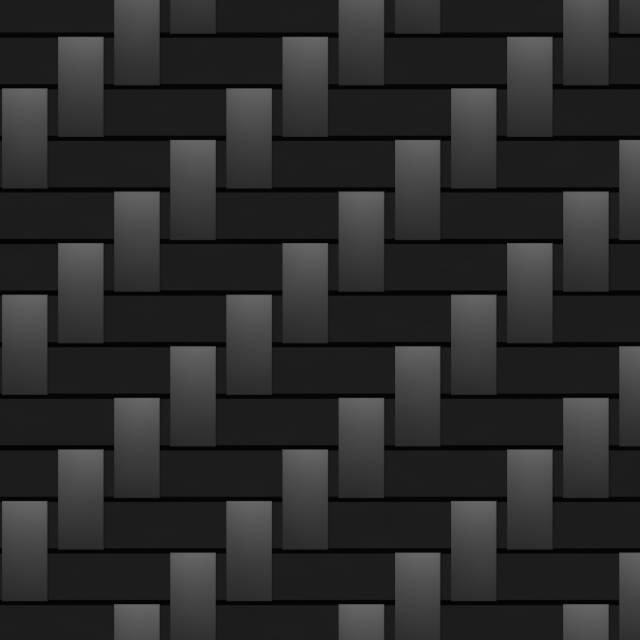
Write a Shadertoy shader that draws this pattern.

```glsl
// Dark twill weave: flat black horizontal bands crossed by satin grey vertical straps.
// Each strap spans two rows of a four-row cycle, stepping one row per column;
// box distances shape the straps, and gradient noise adds faint wear.

vec2 hashGradient(vec2 cell) {
    vec2 h = vec2(dot(cell, vec2(127.1, 311.7)), dot(cell, vec2(269.5, 183.3)));
    return fract(sin(h) * 43758.5) * 2.0 - 1.0;
}

float gradientNoise(vec2 p) {
    vec2 i = floor(p), f = fract(p);
    vec2 w = f * f * f * (f * (f * 6.0 - 15.0) + 10.0);
    vec2 e = vec2(0.0, 1.0);
    float low = mix(dot(hashGradient(i), f),
                    dot(hashGradient(i + e.yx), f - e.yx), w.x);
    float high = mix(dot(hashGradient(i + e.xy), f - e.xy),
                     dot(hashGradient(i + e.yy), f - e.yy), w.x);
    return mix(low, high, w.y);
}

float boxDistance(vec2 p, vec2 halfSize) {
    vec2 q = abs(p) - halfSize;
    return length(max(q, 0.0)) + min(max(q.x, q.y), 0.0);
}

// Satin falloff down the strap, with a slight diagonal tilt and a soft central sheen.
float strapShade(vec2 uv, vec2 id) {
    float t = clamp(uv.y + 0.07 * (0.5 - uv.x), 0.0, 1.0);
    float shade = 0.395 - 0.32 * t + 0.095 * t * t;
    float sheen = 1.0 - pow(abs(uv.x * 2.0 - 1.0), 2.0);
    shade += 0.025 * (sheen - 0.6) * (1.0 - t);
    return shade + 0.012 * gradientNoise(uv * vec2(1.5, 2.5) + id * 7.3);
}

void mainImage(out vec4 fragColor, in vec2 fragCoord) {
    vec2 p = fragCoord / iResolution.y;
    p.y = 1.0 - p.y;
    float soft = max(0.7 / iResolution.y, 0.0009);

    // Weave grid, with rows counted downward
    vec2 repeats = vec2(11.403, 12.407);
    vec2 grid = p * repeats - vec2(0.03, 0.711);
    float column = floor(grid.x);
    float stepped = grid.y - 1.0 + column;
    vec2 local = vec2(fract(grid.x), mod(stepped, 4.0));

    // Strap distance in canvas units, including the next strap in the cycle
    vec2 strapSize = vec2(0.817, 1.945);
    vec2 offset = local - strapSize * 0.5;
    offset.y -= 4.0 * floor(offset.y / 4.0 + 0.5);
    float strap = boxDistance(offset / repeats, strapSize * 0.5 / repeats);

    // Horizontal bands and the black seams between them
    float bandY = fract(grid.y + 0.53) - 0.5;
    float seam = abs(bandY) / repeats.y - 0.0038;
    float band = 0.111 + 0.006 * gradientNoise(p * vec2(14.0, 30.0));
    band *= mix(0.82, 1.0, smoothstep(0.0, 0.005, strap));
    float shade = mix(0.017, band, smoothstep(-soft, soft * 1.5, seam));

    // Straps lie on top, with a thin darker rim
    float satin = strapShade(offset / strapSize + 0.5, vec2(column, floor(stepped / 4.0)));
    satin *= mix(0.86, 1.0, smoothstep(0.0, 0.0025, -strap));
    shade = mix(satin, shade, smoothstep(-soft, soft, strap));

    // Very fine grain
    shade += 0.003 * gradientNoise(p * 160.0);
    fragColor = vec4(vec3(shade), 1.0);
}
```
